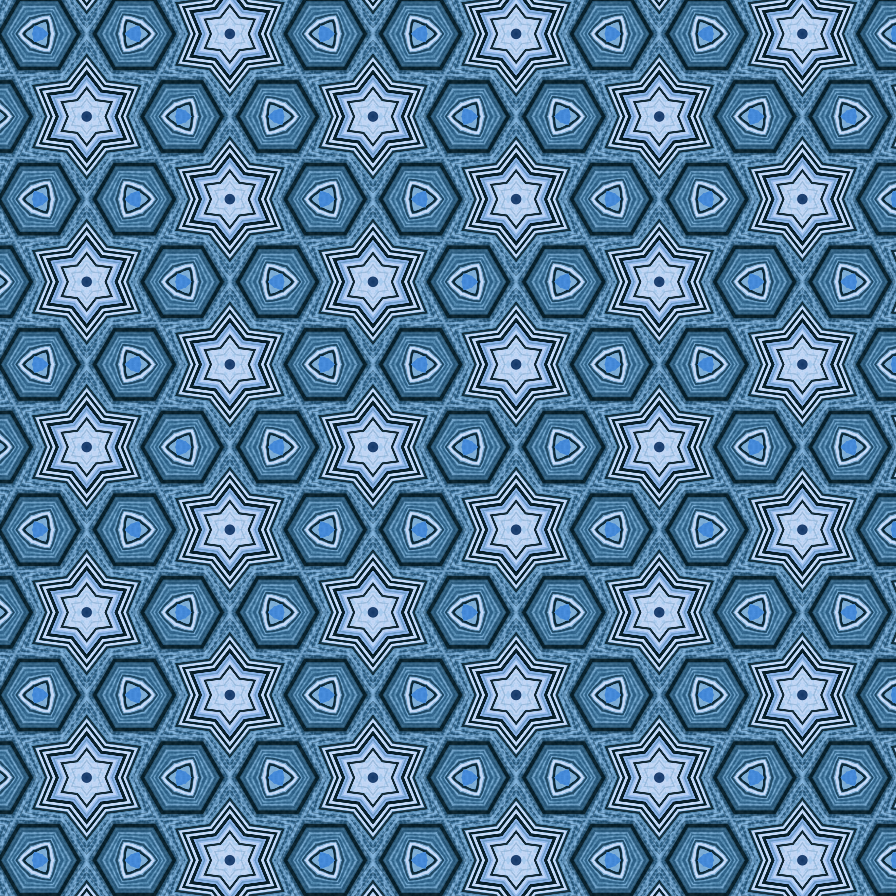
A WebGL 1 fragment shader for this pattern:

```glsl
precision highp float;
// Six-pointed stars and ringed hexagons on a triangular lattice.
// Each motif is a polygonal distance field, coloured by concentric bands;
// mirrored cellular grain and layered sines give the worn, etched texture.
uniform vec2 u_resolution;

const vec3 INK = vec3(0.03, 0.12, 0.16);
const vec3 DEEP = vec3(0.11, 0.26, 0.36);
const vec3 MID = vec3(0.19, 0.39, 0.54);
const vec3 STEEL = vec3(0.32, 0.53, 0.68);
const vec3 SKY = vec3(0.49, 0.68, 0.84);
const vec3 PALE = vec3(0.77, 0.85, 0.97);

// Offset from the nearest point of a centred rectangular lattice
vec2 nearest(vec2 p, vec2 size) {
  vec2 a = mod(p + 0.5 * size, size) - 0.5 * size;
  vec2 b = mod(p, size) - 0.5 * size;
  return dot(a, a) < dot(b, b) ? a : b;
}

vec2 hash2(vec2 p) {
  return fract(sin(vec2(dot(p, vec2(127.1, 311.7)), dot(p, vec2(269.5, 183.3)))) * 4375.5);
}

float cellular(vec2 p) {
  float d = 1.0;
  for (int j = -1; j <= 1; j++) {
    for (int i = -1; i <= 1; i++) {
      vec2 cell = floor(p) + vec2(float(i), float(j));
      d = min(d, distance(p, cell + hash2(cell)));
    }
  }
  return d;
}

// Soft-edged coverage of a line and of a filled shape
float line(float x, float centre, float halfWidth, float soft) {
  return 1.0 - smoothstep(halfWidth - soft, halfWidth + soft, abs(x - centre));
}

float fill(float x, float edge, float soft) {
  return 1.0 - smoothstep(edge - soft, edge + soft, x);
}

// Field equal to the tip radius of the star outline through q
float starField(vec2 q) {
  float a = abs(mod(atan(q.x, q.y) + 0.5236, 1.0472) - 0.5236);
  return length(q) * (cos(a) + 1.297 * sin(a));
}

// Distance to the lines that run between the hexagons
float seamDistance(vec2 p) {
  float d = 1.0;
  for (int i = 0; i < 3; i++) {
    float a = 1.0472 * float(i) + 1.5708;
    d = min(d, abs(fract(dot(p, vec2(cos(a), sin(a))) / 0.8660254) - 0.5));
  }
  return d * 0.866;
}

vec3 ground(vec2 p, float s, float grain, float soft) {
  vec3 col = mix(MID, SKY, smoothstep(0.1, 0.8, grain));
  col = mix(col, DEEP, 0.45 * smoothstep(0.2, 0.9, sin(s * 95.0 + grain)));
  return mix(col, SKY, 0.65 * line(seamDistance(p), 0.0, 0.012, soft));
}

vec3 hexagon(vec3 col, vec2 w, float grain, float soft) {
  float r = length(w) + 0.0001;
  float h = max(abs(w.y), 0.866 * abs(w.x) + 0.5 * abs(w.y)) / 0.866;
  float trefoil = (w.x * w.x - 3.0 * w.y * w.y) * w.x / (r * r);
  float k = h - 0.2 * trefoil * (1.0 - smoothstep(0.1, 0.35, h));
  float rings = sin(k * 138.0) + 0.45 * sin(k * 61.0 + 1.0) + 0.6 * (grain - 0.4);
  vec3 body = mix(MID, STEEL, smoothstep(-0.8, 0.5, rings));
  body = mix(body, SKY, 0.85 * smoothstep(0.5, 1.2, rings));
  body = mix(body, DEEP, 0.6 * smoothstep(0.3, 0.41, h));
  body = mix(body, DEEP, 0.8 * line(k, 0.215, 0.012, soft));
  body = mix(body, PALE, line(k, 0.172, 0.017, soft));
  body = mix(body, INK, 0.85 * line(k, 0.132, 0.015, soft));
  body = mix(body, SKY, fill(k, 0.115, soft));
  body = mix(body, vec3(0.27, 0.54, 0.85), fill(h + 0.15 * trefoil, 0.085, soft));
  col = mix(col, DEEP, 0.75 * fill(h, 0.46, 0.025));
  col = mix(col, body, fill(h, 0.40, soft));
  return mix(col, INK, 0.95 * line(h, 0.418, 0.021, soft));
}

vec3 star(vec3 col, vec2 q, float s, float grain, float soft) {
  float r = length(q);
  vec3 face = mix(PALE, vec3(0.56, 0.71, 0.93), smoothstep(0.24, 0.43, s));
  face = mix(face, SKY, 0.5 * smoothstep(0.35, 0.8, grain));
  face = mix(face, STEEL, 0.3 * line(s, 0.18, 0.012, soft));
  face = mix(face, INK, 0.95 * line(s, 0.30, 0.018, soft));
  face = mix(face, PALE, 0.8 * line(s, 0.345, 0.015, soft));
  face = mix(face, STEEL, 0.6 * line(s, 0.40, 0.012, soft));
  face = mix(face, vec3(0.10, 0.24, 0.43), fill(r, 0.055, soft));
  // Alternating dark and light borders, finer toward the outside
  col = mix(col, STEEL, fill(s, 0.68, soft));
  col = mix(col, SKY, 0.7 * line(s, 0.69, 0.012, soft));
  col = mix(col, INK, 0.85 * line(s, 0.645, 0.018, soft));
  col = mix(col, PALE, line(s, 0.60, 0.018, soft));
  col = mix(col, INK, line(s, 0.56, 0.018, soft));
  col = mix(col, PALE, line(s, 0.515, 0.021, soft));
  col = mix(col, INK, line(s, 0.465, 0.027, soft));
  return mix(col, face, fill(s, 0.44, soft));
}

void main() {
  vec2 p = (gl_FragCoord.xy / u_resolution.y - vec2(0.2565, 0.9622)) / 0.1065;
  float soft = 0.6 / (0.1065 * u_resolution.y);
  vec2 q = nearest(p, vec2(3.0, 1.7320508));
  vec2 w = nearest(p, vec2(1.0, 1.7320508));
  vec2 m = q - w;
  float s = starField(q);
  float grain = cellular(abs(q) * 24.0);
  vec3 col = ground(p, s, grain, soft);
  // Hexagon cores point toward their neighbouring stars
  if (dot(m, m) > 0.25) {
    w.x *= -sign(4.0 * m.x * m.x * m.x - 3.0 * m.x);
    col = hexagon(col, w, grain, soft);
  }
  col = star(col, q, s, grain, soft);
  gl_FragColor = vec4(col + 0.07 * (grain - 0.42), 1.0);
}
```
